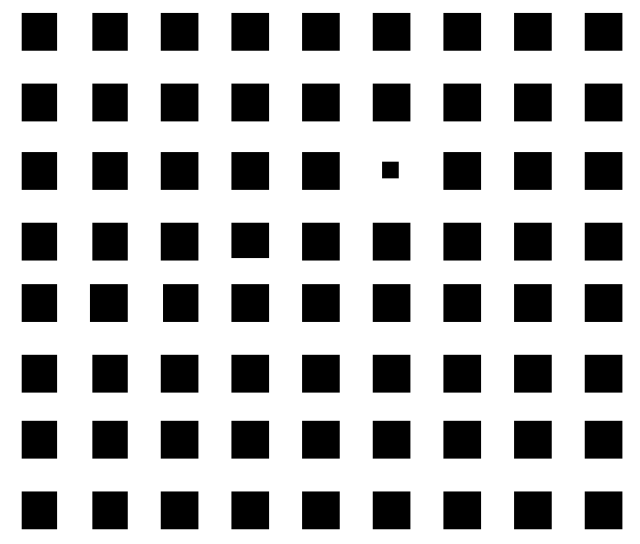
Reproduce this pattern procedurally as a Shadertoy shader.

```glsl
// Fraction of a pixel covered by the rectangle from lo to hi
float boxCoverage(vec2 p, vec2 lo, vec2 hi, float pixel) {
    vec2 inside = clamp(min(p - lo, hi - p) / pixel + 0.5, 0.0, 1.0);
    return inside.x * inside.y;
}

// Rows come in pairs one pitch apart, with uneven gaps between pairs
float rowTop(int row) {
    float pairTops[4] = float[4](0.183, 2.152, 4.021, 5.955);
    return pairTops[row / 2] + float(row % 2);
}

void mainImage(out vec4 fragColor, in vec2 fragCoord) {
    // One unit is the column pitch; y runs down from the top edge
    float pixel = 9.057 / iResolution.x;
    vec2 p = vec2(fragCoord.x, iResolution.y - fragCoord.y) * pixel;
    int column = int(clamp(floor(p.x - 0.04), 0.0, 8.0));

    float ink = 0.0;
    for (int row = 0; row < 8; row++) {
        // Squares share right edges; the first two columns are narrower
        vec2 hi = vec2(0.808 + float(column), rowTop(row) + 0.535);
        vec2 lo = hi - vec2(column < 2 ? 0.501 : 0.533, 0.535);

        // Irregular squares: swapped widths, one short, one small
        if (row == 4 && column == 1) lo.x = hi.x - 0.535;
        if (row == 4 && column == 2) lo.x = hi.x - 0.501;
        if (row == 3 && column == 3) hi.y -= 0.035;
        if (row == 2 && column == 5) {
            vec2 center = vec2(5.525, 2.406);
            lo = center - 0.118;
            hi = center + 0.118;
        }
        ink = max(ink, boxCoverage(p, lo, hi, pixel));
    }
    fragColor = vec4(vec3(1.0 - ink), 1.0);
}
```
